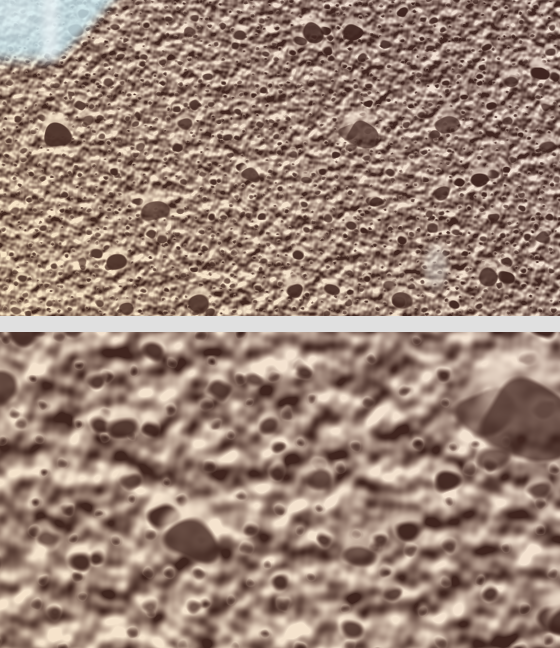
Top: the whole. Bottom: its middle third, enlarged.
A Shadertoy shader for this texture:

```glsl
// Cratered ground lit from below: gradient-noise relief shaded by its slope,
// then five scales of scattered pits, each a bright upper wall over a dark floor.
// A pale blue window glare covers the upper left corner.

vec3 hash3(vec2 p) {
    vec3 h = fract(vec3(p.xyx) * vec3(0.1031, 0.1030, 0.0973));
    h += dot(h, h.yxz + 33.33);
    return fract((h.xxy + h.yzz) * h.zyx);
}

float cornerSlope(vec2 cell, vec2 offset) {
    float angle = 6.2832 * hash3(cell).x;
    return dot(vec2(cos(angle), sin(angle)), offset);
}

float gradientNoise(vec2 p) {
    vec2 i = floor(p), f = fract(p);
    vec2 u = f * f * f * (f * (f * 6.0 - 15.0) + 10.0);
    vec2 e = vec2(1.0, 0.0);
    return mix(mix(cornerSlope(i, f), cornerSlope(i + e, f - e), u.x),
               mix(cornerSlope(i + e.yx, f - e.yx), cornerSlope(i + 1.0, f - 1.0), u.x), u.y);
}

// Height of the rough ground between the craters
float relief(vec2 p) {
    return 0.40 * gradientNoise(p * 17.0) / 17.0
         + 0.75 * gradientNoise(p * 36.0 + 7.3) / 36.0
         + 0.60 * gradientNoise(p * 71.0 + 19.1) / 71.0;
}

// Adds one scale of craters to the tone
float addCraters(float tone, vec2 p, float cellSize, float density, float seed) {
    vec2 grid = p / cellSize;
    vec2 wobble = 0.5 * vec2(gradientNoise(grid * 3.3 + seed), gradientNoise(grid * 3.3 + seed + 41.7));
    for (int y = -1; y <= 1; y++)
    for (int x = -1; x <= 1; x++) {
        vec2 id = floor(grid) + vec2(x, y);
        vec3 place = hash3(id + seed);
        vec3 kind = hash3(id + seed + 57.0);
        if (kind.x > density) continue;

        float radius = mix(0.11, 0.19, kind.y * kind.y);
        vec2 q = (grid - id - 0.15 - 0.7 * place.xy) / radius + wobble;
        float soft = max(0.0045, 1.2 / iResolution.y) / (radius * cellSize);
        float strength = mix(0.65, 1.0, kind.z);

        float wall = length((q - vec2(-0.05, 0.3)) / vec2(1.1, 1.0));
        float pit = length((q - vec2(0.05, -0.38)) / vec2(0.98, 0.76));
        float rim = length(q - vec2(0.0, -0.25)) - 1.1;
        tone += 0.18 * strength * exp(-rim * rim * 18.0);
        tone = mix(tone, 1.04, 0.85 * strength * smoothstep(1.0 + soft, 1.0 - soft - 0.25, wall));
        tone = mix(tone, -0.13, strength * smoothstep(1.0 + soft, 1.0 - soft, pit));
    }
    return tone;
}

void mainImage(out vec4 fragColor, in vec2 fragCoord) {
    vec2 p = fragCoord / iResolution.y;

    // Slope of the relief toward the light
    vec2 toward = vec2(-0.0012, 0.0045);
    float slope = (relief(p + toward) - relief(p - toward)) / (2.0 * length(toward));
    float tone = 0.5 + 0.6 * slope;

    // Craters, from small to large
    for (int i = 0; i < 5; i++) {
        float level = float(i);
        tone = addCraters(tone, p, 0.036 * pow(1.66, level), 0.68 - 0.07 * level, 13.0 + 29.0 * level);
    }

    // Uneven light, brighter and warmer toward the lower left
    float warmth = clamp(1.0 - 0.45 * p.x - 0.5 * p.y, 0.0, 1.0);
    tone += 0.14 * (warmth - 0.4) + 0.08 * gradientNoise(p * 3.0);
    tone = clamp(tone, -0.14, 1.12);
    vec3 shadowBrown = vec3(0.33, 0.23, 0.20);
    vec3 sunlitSand = vec3(0.89, 0.82, 0.75);
    vec3 color = mix(shadowBrown, sunlitSand, tone);
    color -= 0.06 * max(tone * (1.0 - tone), 0.0) * vec3(0.2, 1.0, 1.0);
    color *= mix(vec3(0.99, 0.99, 1.02), vec3(1.02, 1.01, 0.94), warmth);

    // Window glare with a slanted edge and a white streak
    float slant = dot(p - vec2(0.37, 1.0), vec2(0.735, -0.68));
    float glare = smoothstep(0.02, -0.035, slant) * smoothstep(0.77, 0.85, p.y);
    float streak = smoothstep(0.05, 0.0, abs(p.x - 0.16)) + 0.5 * smoothstep(0.14, 0.0, length(p - vec2(0.05, 0.96)));
    color = mix(color, vec3(0.79, 0.92, 0.96), 0.78 * glare);
    color = mix(color, vec3(0.95, 0.97, 0.98), 0.6 * min(streak, 1.0) * glare);

    // Small faint reflection at the lower right
    float smear = smoothstep(1.0, 0.3, length((p - vec2(1.38, 0.155)) / vec2(0.055, 0.1)));
    color = mix(color, vec3(0.84, 0.82, 0.79), 0.5 * smear);

    fragColor = vec4(clamp(color, 0.0, 1.0), 1.0);
}
```
